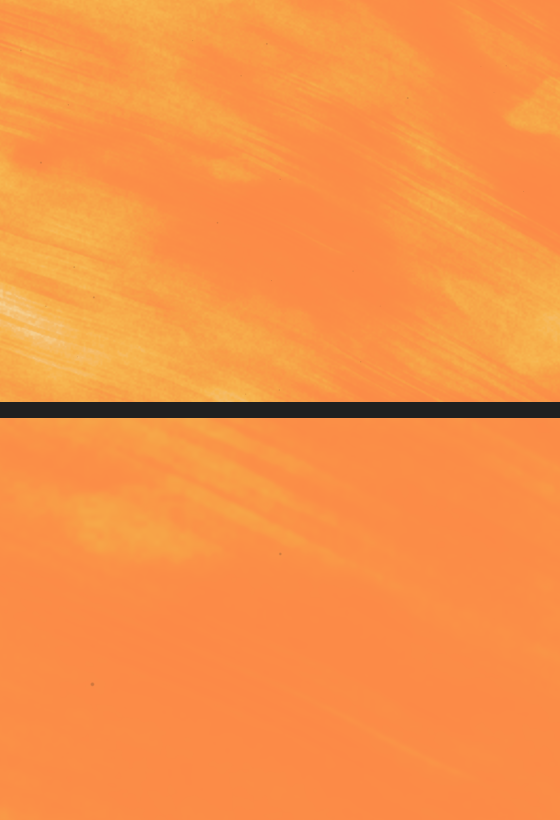
Top: the whole. Bottom: its middle third, enlarged.
A Shadertoy shader for this texture:

```glsl
// Thin orange paint dragged over paper in broad, slightly curving strokes.
// Stretched noise along the stroke direction gives a thinness value, which a
// ramp turns from dense orange into translucent yellow and bare cream.

const int LAST_TONE = 6;
const vec3 TONES[7] = vec3[7](
    vec3(0.988, 0.535, 0.278), vec3(0.980, 0.590, 0.280),
    vec3(0.970, 0.630, 0.280), vec3(0.970, 0.670, 0.290),
    vec3(0.970, 0.710, 0.310), vec3(0.960, 0.735, 0.410),
    vec3(0.960, 0.820, 0.580));
const vec3 SPECK_COLOR = vec3(0.62, 0.38, 0.20);

float hash(vec2 p) {
    vec3 q = fract(p.xyx * 0.1031);
    q += dot(q, q.yzx + 33.33);
    return fract((q.x + q.y) * q.z);
}

float noise(vec2 p) {
    vec2 cell = floor(p);
    vec2 f = fract(p);
    f = f * f * (3.0 - 2.0 * f);
    float low = mix(hash(cell), hash(cell + vec2(1, 0)), f.x);
    float high = mix(hash(cell + vec2(0, 1)), hash(cell + vec2(1, 1)), f.x);
    return mix(low, high, f.y);
}

// Four octaves, centred on zero with a standard deviation close to one.
float fbm(vec2 p) {
    float sum = 0.0;
    float weight = 0.5;
    for (int i = 0; i < 4; i++) {
        sum += weight * (noise(p) - 0.5);
        p = mat2(1.92, 0.25, -0.25, 1.92) * p + 17.3;
        weight *= 0.5;
    }
    return sum * 8.1;
}

// Coordinates along (x) and across (y) strokes that steepen to the right.
vec2 strokeSpace(vec2 p) {
    float across = 0.9 * p.y + (0.32 + 0.07 * p.x) * p.x;
    float along = 0.9 * p.x - 0.42 * p.y;
    return vec2(along, across + 0.009 * fbm(p * 1.6 + 5.0));
}

// Fine parallel ridges left by the brush hairs, stronger in some patches.
float bristles(vec2 s) {
    float patchMask = smoothstep(-0.3, 1.5, fbm(s * vec2(2.2, 5.5) + 41.0));
    float fineHairs = noise(s * vec2(3.0, 165.0)) - 0.5;
    float wideHairs = noise(s * vec2(4.0, 85.0)) - 0.5;
    return (fineHairs + 0.7 * wideHairs) * (0.35 + 1.0 * patchMask);
}

// Lobed areas with firmer edges, where the wet paint was lifted off.
float liftedPaint(vec2 s) {
    float field = fbm(s * vec2(3.0, 5.5) + 73.0);
    return smoothstep(0.9, 1.5, field);
}

// Paper tooth, stronger where the paint is thin.
float paperGrain(vec2 p, float thinness) {
    float tooth = noise(p * 190.0) + noise(p * 95.0 + 9.0) - 1.0;
    return tooth * mix(0.30, 0.75, smoothstep(-0.5, 1.5, thinness));
}

float paintThinness(vec2 p, float across01) {
    vec2 s = strokeSpace(p);
    vec2 bend = 0.022 * vec2(fbm(p * 4.0), fbm(p * 4.0 + 31.0));
    float thinness = 0.25 + 0.90 * fbm((s + bend) * vec2(1.8, 4.8) + 11.0);
    thinness += 0.28 * fbm((s + 0.3 * bend) * vec2(4.0, 17.0) + 23.0);
    thinness += 0.80 * liftedPaint(s + bend);
    thinness += 0.75 * (0.5 - across01);
    // Worn paint close to the left edge.
    float worn = smoothstep(0.0, 1.4, fbm(p * vec2(5.0, 7.0) + 57.0));
    thinness += 0.7 * worn * exp(-14.0 * across01);
    thinness += bristles(s);
    return thinness + paperGrain(p, thinness);
}

// Eases both ends of the range, so dense and bare paint keep soft detail.
float softLevel(float thinness) {
    float offset = thinness / 0.6;
    float softness = offset < 0.0 ? 0.8 : 0.07;
    return 1.0 + offset / (1.0 + softness * abs(offset));
}

vec3 toneRamp(float level) {
    level = clamp(level, 0.0, float(LAST_TONE));
    int index = min(int(level), LAST_TONE - 1);
    return mix(TONES[index], TONES[index + 1], level - float(index));
}

// Sparse tiny dots of dirt, one possible in each grid cell.
float specks(vec2 p, float cells, float pixel) {
    vec2 cell = floor(p * cells);
    vec2 offset = 0.2 + 0.6 * vec2(hash(cell + 3.0), hash(cell + 8.0));
    float dist = length(p - (cell + offset) / cells);
    float radius = 0.0020 * hash(cell + 13.0);
    float present = step(0.90, hash(cell + 21.0));
    return present * (1.0 - smoothstep(radius - pixel, radius + pixel, dist));
}

void mainImage(out vec4 fragColor, in vec2 fragCoord) {
    vec2 p = fragCoord / iResolution.y;
    float across01 = fragCoord.x / iResolution.x;

    float thinness = paintThinness(p, across01);
    vec3 color = toneRamp(softLevel(thinness));
    color = mix(color, SPECK_COLOR, 0.5 * specks(p, 14.0, 1.0 / iResolution.y));

    fragColor = vec4(color, 1.0);
}
```
